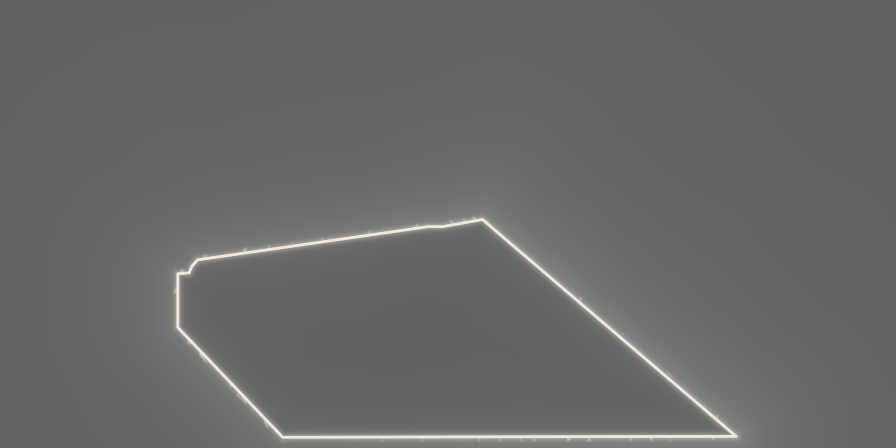
This background is drawn by a Shadertoy shader. Its source:

```glsl
const int CORNERS = 10;
const vec2 outline[CORNERS] = vec2[](
    vec2(0.397, 0.389), vec2(0.422, 0.391), vec2(0.428, 0.405), vec2(0.441, 0.420),
    vec2(0.955, 0.494), vec2(0.987, 0.494), vec2(1.077, 0.510),
    vec2(1.643, 0.026), vec2(0.631, 0.024), vec2(0.397, 0.269));

vec2 hashGradient(vec2 cell) {
    vec2 h = vec2(dot(cell, vec2(127.1, 311.7)), dot(cell, vec2(269.5, 183.3)));
    return 2.0 * fract(sin(h) * 43758.5) - 1.0;
}

float gradientNoise(vec2 p) {
    vec2 i = floor(p), f = fract(p);
    vec2 u = f * f * f * (f * (f * 6.0 - 15.0) + 10.0);
    vec2 e = vec2(0.0, 1.0);
    float low = mix(dot(hashGradient(i), f),
                    dot(hashGradient(i + e.yx), f - e.yx), u.x);
    float high = mix(dot(hashGradient(i + e.xy), f - e.xy),
                     dot(hashGradient(i + e.yy), f - e.yy), u.x);
    return mix(low, high, u.y);
}

// Signed distance to the outline, negative inside
float polygonDistance(vec2 p) {
    float nearest = 1e5, side = 1.0;
    for (int i = 0; i < CORNERS; i++) {
        vec2 a = outline[i], b = outline[(i + 1) % CORNERS];
        vec2 edge = b - a, w = p - a;
        vec2 offset = w - edge * clamp(dot(w, edge) / dot(edge, edge), 0.0, 1.0);
        nearest = min(nearest, dot(offset, offset));
        bvec3 crossing = bvec3(p.y >= a.y, p.y < b.y, edge.x * w.y > edge.y * w.x);
        if (all(crossing) || all(not(crossing))) side = -side;
    }
    return side * sqrt(nearest);
}

void mainImage(out vec4 fragColor, in vec2 fragCoord) {
    float pixel = 1.0 / iResolution.y;
    vec2 p = (fragCoord - 0.5 * iResolution.xy) * pixel + vec2(1.0, 0.5);
    float signedDist = polygonDistance(p);
    float dist = abs(signedDist);
    float outside = smoothstep(-0.004, 0.004, signedDist);

    // Smoky grey ground
    float smoke = gradientNoise(p * 4.0) + 0.5 * gradientNoise(p * 8.0 + 7.0);
    vec3 color = vec3(0.378, 0.378, 0.376) + 0.006 * smoke * exp(-3.0 * dist);

    // Broad halo outside, shallow light inside
    float halo = 0.075 * exp(-dist / 0.045) + 0.055 * exp(-dist / 0.22);
    halo *= mix(0.85, 1.15, smoothstep(0.5, 1.4, p.x));
    float innerLight = 0.06 * exp(-dist / 0.018) + 0.018 * exp(-dist / 0.12);
    color += mix(innerLight, halo, outside) * vec3(1.0, 0.98, 0.94);

    // Small frayed wisps on the outer side
    float fray = smoothstep(0.12, 0.5, gradientNoise(p * vec2(65.0, 50.0)));
    float wisp = fray * outside * (1.0 - smoothstep(0.005, 0.014, dist));
    color += 0.22 * wisp * vec3(1.0, 0.98, 0.94);

    // Bright rim with a soft fringe
    float rim = 1.0 - smoothstep(0.0028 - pixel * 0.5, 0.0042 + pixel * 0.5, dist);
    float fringe = 0.35 * exp(-dist * dist / 0.00007);
    color = mix(color, vec3(0.94, 0.91, 0.87), max(rim, fringe));

    fragColor = vec4(color, 1.0);
}
```
